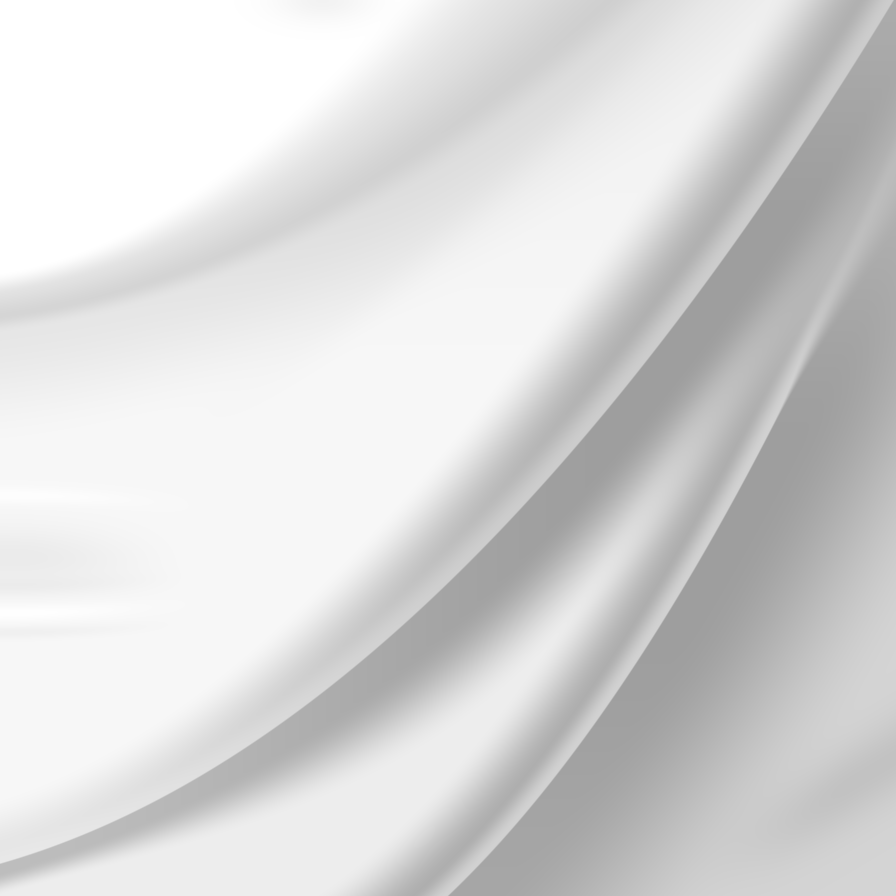
Write a Shadertoy shader that draws this texture.

```glsl
#define WHITE 1.0
#define CLOTH 0.97
#define SECOND_LIT 0.93
#define SHADOW 0.62
#define BACK_LIT 0.83
// Fold lines as parabolas: height, slope, bend
#define MAIN_HEM vec3(0.036, 0.285, 0.683)
#define LOWER_HEM vec3(-0.1325, -0.42, 1.37)
#define CREASE vec3(0.642, 0.13, 0.55)
#define CREST vec3(0.684, 0.15, 0.87)
#define SOFT_PLEAT vec3(0.36, 0.6, 0.32)

// Approximate signed distance to a parabola, positive above it
float foldDist(vec2 p, vec3 k) {
    float height = k.x + p.x * (k.y + k.z * p.x);
    float slope = k.y + 2.0 * k.z * p.x;
    return (p.y - height) / sqrt(1.0 + slope * slope);
}

float bump(float d, float width) {
    d /= width;
    return exp(-d * d);
}

// Rounded edge: bright rim, dark turn, then the lit cloth
float hem(float d, float width, float rim, float turn, float lit) {
    float t = d / width;
    float body = mix(turn, lit, smoothstep(0.22, 1.0, t));
    return mix(rim, body, smoothstep(0.02, 0.28, t));
}

// Cloth in the background at the lower right
float backCloth(vec2 p, float dLower) {
    float dark = mix(SHADOW, 0.70, smoothstep(0.5, 0.85, p.y));
    dark += 0.03 * smoothstep(0.3, 0.0, p.y);
    float tone = mix(dark, BACK_LIT, smoothstep(0.03, 0.22, -dLower));
    float streak = p.y - 0.155 + 0.6 * (1.0 - p.x);
    return tone - 0.07 * bump(streak, 0.045) * smoothstep(0.76, 0.95, p.x);
}

// Narrow second fold and the shadow falling on it
float secondFold(vec2 p, float dMain, float dLower) {
    float lit = mix(SECOND_LIT, 0.80, smoothstep(0.5, 0.76, p.y));
    float top = smoothstep(0.5, 0.78, p.y);
    float tone = hem(dLower, 0.10 - 0.04 * top, 0.82, mix(0.68, 0.76, top), lit);
    float width = mix(0.022, 0.083, smoothstep(0.0, 0.6, p.x));
    float shade = mix(0.74, SHADOW, smoothstep(0.0, 0.7, p.x));
    shade += 0.05 * smoothstep(0.75, 1.0, p.y);
    float shadowMask = 1.0 - smoothstep(0.45, 1.55, -dMain / width);
    return mix(tone, min(tone, shade), shadowMask);
}

// Small pleats at the left border
float leftPleats(vec2 p) {
    float fade = 1.0 - smoothstep(0.02, 0.23, p.x);
    float bend = 0.25 * p.x * p.x;
    float tone = 0.025 * bump(p.y - 0.447 + bend, 0.009);
    tone -= 0.05 * bump(p.y - 0.378 + bend, 0.035);
    tone -= 0.025 * bump(p.y - 0.345 - bend, 0.010);
    tone += 0.03 * bump(p.y - 0.316 - bend, 0.009);
    tone -= 0.03 * bump(p.y - 0.294 - bend, 0.007);
    return tone * fade;
}

// Broad sheet from the white upper left to the main hem
float mainSheet(vec2 p, float dMain) {
    float dCrease = foldDist(p, CREASE);
    float dCrest = foldDist(p, CREST);
    float along = smoothstep(0.0, 0.7, p.x);

    float lit = CLOTH - 0.025 * smoothstep(0.5, 1.0, p.y);
    float tone = mix(0.90 - 0.02 * along, lit, smoothstep(0.0, 0.15, -dCrease));
    tone -= 0.02 * smoothstep(-0.03, 0.02, foldDist(p, SOFT_PLEAT))
                 * smoothstep(0.15, 0.5, p.x);
    tone += leftPleats(p);

    // Grey roll between crest and crease
    float span = max(dCrease - dCrest, 0.02);
    float roll = mix(0.83 - 0.02 * along, 0.90, smoothstep(0.0, 1.0, dCrease / span));
    roll = mix(roll, WHITE, smoothstep(-0.012 - 0.02 * along, 0.012 + 0.07 * along, dCrest));
    float soft = mix(0.014, 0.028, along);
    tone = mix(tone, roll, smoothstep(-soft, soft * 0.5, dCrease));

    // Faint dent in the white area
    vec2 dent = (p - vec2(0.36, 1.0)) / vec2(0.055, 0.025);
    tone -= 0.05 * exp(-dot(dent, dent));

    float turn = mix(0.90, 0.69, smoothstep(0.0, 0.75, p.x));
    float rim = mix(0.91, 0.80, smoothstep(0.0, 0.6, p.x));
    return hem(dMain, mix(0.075, 0.125, along), rim, turn, tone);
}

void mainImage(out vec4 fragColor, in vec2 fragCoord) {
    vec2 p = fragCoord / iResolution.xy;
    float edge = 1.0 / iResolution.y;
    float dMain = foldDist(p, MAIN_HEM);
    float dLower = foldDist(p, LOWER_HEM);

    // Layer from back to front; the lower hem dissolves toward its top
    float blur = edge + 0.035 * smoothstep(0.52, 0.82, p.y);
    float tone = backCloth(p, dLower);
    tone = mix(tone, secondFold(p, dMain, dLower), smoothstep(-blur, blur, dLower));
    tone = mix(tone, mainSheet(p, dMain), smoothstep(-edge, edge, dMain));

    fragColor = vec4(vec3(clamp(tone, 0.0, 1.0)), 1.0);
}
```
